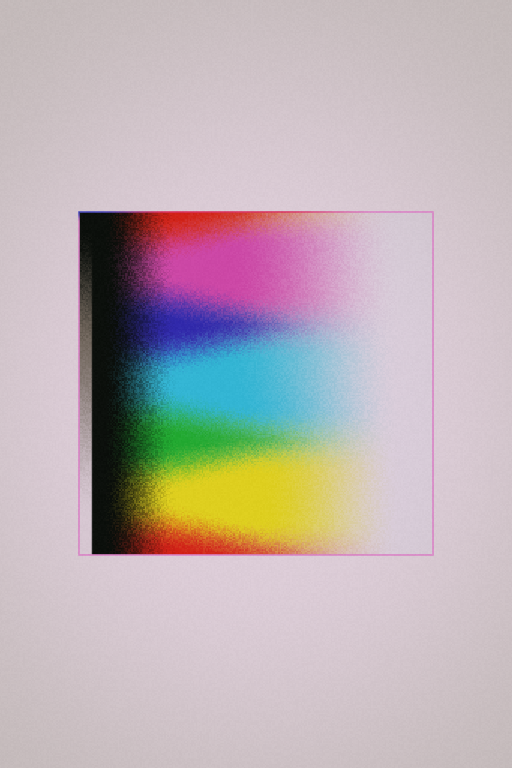
Give the GLSL for this background, as a Shadertoy shader.

```glsl
// A soft grainy colour spectrum in a thin pink frame on pale mauve paper.

const vec3 PAPER = vec3(0.865, 0.802, 0.845);
const vec3 PAPER_EDGE = vec3(0.765, 0.728, 0.728);
const vec3 INK = vec3(0.045, 0.060, 0.045);
const vec3 FRAME_PINK = vec3(0.85, 0.50, 0.77);
const vec2 PANEL_CENTER = vec2(0.0, 0.5007);
const vec2 PANEL_HALF = vec2(0.2305, 0.2233);
const float STRIP_WIDTH = 0.0365;   // share of the panel width

float hash(vec2 p) {
    vec3 q = fract(vec3(p.xyx) * 0.1031);
    q += dot(q, q.yzx + 33.33);
    return fract((q.x + q.y) * q.z);
}

float boxDistance(vec2 p, vec2 halfSize) {
    vec2 d = abs(p) - halfSize;
    return length(max(d, 0.0)) + min(max(d.x, d.y), 0.0);
}

// Picks one of three colours, repeating.
vec3 pick(float index, vec3 a, vec3 b, vec3 c) {
    float k = mod(index, 3.0);
    return k < 0.5 ? a : (k < 1.5 ? b : c);
}

vec3 primary(float index) {
    return pick(index, vec3(0.82, 0.13, 0.09), vec3(0.19, 0.16, 0.67), vec3(0.13, 0.66, 0.19));
}

vec3 secondary(float index) {
    return pick(index, vec3(0.80, 0.28, 0.65), vec3(0.20, 0.71, 0.83), vec3(0.87, 0.81, 0.12));
}

// Paper with a broad vignette.
vec3 paperColor(vec2 p) {
    float r = length((p - vec2(0.0, 0.47)) * vec2(1.15, 1.0));
    return mix(PAPER, PAPER_EDGE, smoothstep(0.18, 0.66, r));
}

// Hue runs down the panel; lightness runs from left (dark) to right (paper).
vec3 spectrum(vec2 uv, vec3 paper) {
    float t = uv.y * 6.0;

    // Neighbouring secondary hues, joined softly behind the wedges
    float s = t * 0.5 - 0.5;
    float join = smoothstep(0.2, 0.8, fract(s));
    vec3 band = mix(secondary(floor(s)), secondary(floor(s) + 1.0), join);

    // Primary hues taper into points toward the right
    float fromPrimary = abs(mod(t + 1.0, 2.0) - 1.0);
    float reach = mix(0.55, -0.40, smoothstep(0.10, 0.86, uv.x));
    float wedge = 1.0 - smoothstep(reach - 0.42, reach + 0.42, fromPrimary);
    vec3 color = mix(band, primary(floor((t + 1.0) * 0.5)), wedge);

    // Warm lower bands hold their colour a little longer
    float warm = smoothstep(0.45, 0.75, uv.y);
    float fade = smoothstep(0.40 + 0.10 * warm, 0.90, uv.x);
    color = mix(color, paper * vec3(0.985, 1.0, 1.01), fade);
    return mix(INK, color, smoothstep(0.045, 0.245, uv.x));
}

// Narrow tone ramp, black above and pale below.
vec3 toneStrip(float v) {
    vec3 tone = mix(INK, vec3(0.43, 0.39, 0.35), smoothstep(0.05, 0.40, v));
    return mix(tone, PAPER * 0.97, smoothstep(0.30, 0.90, v));
}

// Frame line, with blue and red along its upper edge.
vec3 frameColor(vec2 uv) {
    vec3 top = mix(vec3(0.30, 0.30, 0.75), vec3(0.85, 0.20, 0.38), smoothstep(0.05, 0.25, uv.x));
    top = mix(top, FRAME_PINK, smoothstep(0.55, 0.85, uv.x));
    return mix(top, FRAME_PINK, smoothstep(0.0, 0.03, uv.y));
}

void mainImage(out vec4 fragColor, in vec2 fragCoord) {
    float pixel = 1.0 / iResolution.y;
    vec2 p = vec2(fragCoord.x - 0.5 * iResolution.x, fragCoord.y) * pixel;

    // Grain cells keep a fixed size relative to the canvas
    vec2 cell = floor(p * 512.0) + 700.0;
    vec2 grain = vec2(hash(cell), hash(cell + 91.7)) - 0.5;

    vec3 paper = paperColor(p);
    vec2 local = p - PANEL_CENTER;
    vec2 uv = local / PANEL_HALF * 0.5 + 0.5;
    uv.y = 1.0 - uv.y;

    // Panel: spectrum beside the tone strip
    vec2 area = vec2((uv.x - STRIP_WIDTH) / (1.0 - STRIP_WIDTH), uv.y);
    vec3 panel = spectrum(area + grain * vec2(0.035, 0.025), paper);
    float edge = 0.5 * pixel / PANEL_HALF.x;
    float strip = 1.0 - smoothstep(STRIP_WIDTH - edge, STRIP_WIDTH + edge, uv.x);
    panel = mix(panel, toneStrip(uv.y + grain.y * 0.06), strip);

    // Panel and frame over the paper
    float d = boxDistance(local, PANEL_HALF);
    vec3 color = mix(paper, panel, 1.0 - smoothstep(-0.5 * pixel, 0.5 * pixel, d));
    float line = 1.0 - smoothstep(0.0004, 0.0004 + pixel, abs(d));
    color = mix(color, frameColor(uv), line * 0.85);

    color += grain.x * 0.018;
    fragColor = vec4(clamp(color, 0.0, 1.0), 1.0);
}
```
